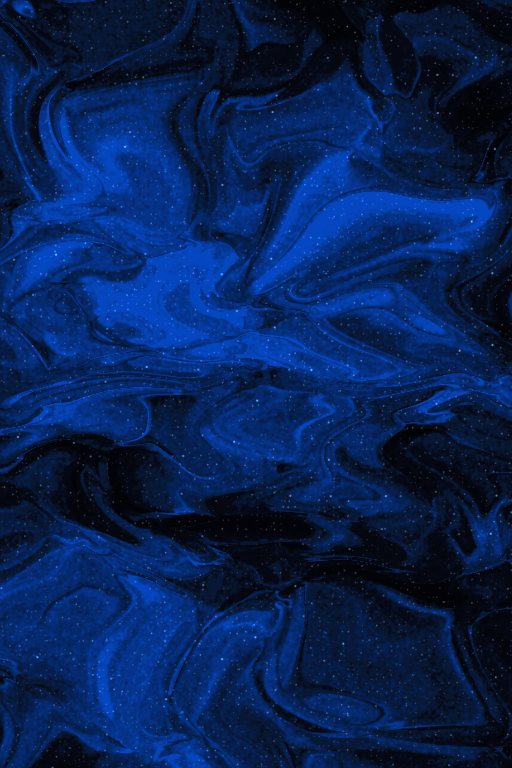
A Shadertoy shader for this texture:

```glsl
// Deep blue marbled ink: folded clouds, thin veins and fine pale dust on black.

float hash(vec2 p) {
    vec3 q = fract(p.xyx * 0.1031);
    q += dot(q, q.yzx + 33.33);
    return fract((q.x + q.y) * q.z);
}

vec2 gradientAt(vec2 cell) {
    float angle = 6.2832 * hash(cell);
    return vec2(cos(angle), sin(angle));
}

// Gradient noise, roughly -0.7 to 0.7
float noise(vec2 p) {
    vec2 i = floor(p), f = p - i;
    vec2 u = f * f * f * (f * (f * 6.0 - 15.0) + 10.0);
    vec2 e = vec2(1.0, 0.0);
    float low = mix(dot(gradientAt(i), f),
                    dot(gradientAt(i + e.xy), f - e.xy), u.x);
    float high = mix(dot(gradientAt(i + e.yx), f - e.yx),
                     dot(gradientAt(i + e.xx), f - e.xx), u.x);
    return mix(low, high, u.y);
}

float fbm(vec2 p, int octaves, float persistence) {
    float sum = 0.0, weight = 0.5;
    for (int i = 0; i < octaves; i++) {
        sum += weight * noise(p);
        p = mat2(1.6, 1.2, -1.2, 1.6) * p + 7.3;
        weight *= persistence;
    }
    return sum;
}

// Folds the plane with ever finer displacements, like stirred liquid
vec2 stir(vec2 p, float frequency, float reach) {
    for (int i = 0; i < 5; i++) {
        vec2 q = p * vec2(1.0, 1.15) * frequency + float(i) * 17.0;
        p += reach * vec2(noise(q + 31.7), noise(q + 63.1));
        frequency *= 1.85;
        reach *= 0.52;
    }
    return p;
}

float blob(vec2 p, vec2 center, vec2 radius) {
    vec2 d = (p - center) / radius;
    return exp(-dot(d, d));
}

float ridge(float value, float width) {
    return exp(-value * value / (width * width));
}

// Bright vein with a dark seam beside it
float vein(float stream, float width) {
    return ridge(stream, width) - 0.9 * ridge(stream - 2.3 * width, width);
}

// Broad placement of glowing and empty regions
float regions(vec2 p) {
    float glow = 1.5 * blob(p, vec2(0.30, 0.63), vec2(0.27, 0.20))
               + 0.8 * blob(p, vec2(0.10, 0.12), vec2(0.22, 0.16))
               + 0.5 * blob(p, vec2(0.10, 0.83), vec2(0.16, 0.10));
    float gaps = 1.8 * blob(p, vec2(0.37, 0.92), vec2(0.08, 0.12))
               + 1.8 * blob(p, vec2(0.64, 0.88), vec2(0.08, 0.15))
               + 1.7 * blob(p, vec2(0.16, 0.37), vec2(0.24, 0.045))
               + 1.0 * blob(p, vec2(0.48, 0.24), vec2(0.15, 0.10))
               + 1.0 * blob(p, vec2(0.60, 0.05), vec2(0.14, 0.08))
               + 0.9 * blob(p, vec2(0.05, 1.00), vec2(0.20, 0.05))
               + 0.6 * blob(p, vec2(0.68, 0.55), vec2(0.06, 0.20));
    return glow - gaps - 0.27;
}

// Black to bright blue, for a tone from 0 to 1
vec3 inkColor(float tone) {
    vec3 color = vec3(0.006, 0.010, 0.025);
    color = mix(color, vec3(0.02, 0.03, 0.07), smoothstep(0.00, 0.11, tone));
    color = mix(color, vec3(0.03, 0.09, 0.20), smoothstep(0.11, 0.30, tone));
    color = mix(color, vec3(0.02, 0.12, 0.31), smoothstep(0.30, 0.50, tone));
    color = mix(color, vec3(0.02, 0.16, 0.42), smoothstep(0.50, 0.69, tone));
    color = mix(color, vec3(0.02, 0.20, 0.54), smoothstep(0.69, 0.84, tone));
    return mix(color, vec3(0.02, 0.28, 0.76), smoothstep(0.84, 0.98, tone));
}

// One jittered speck in a share of the grid cells
float specks(vec2 p, float cells, float share, float radius, float pixel) {
    vec2 id = floor(p * cells);
    vec2 jitter = vec2(hash(id + 11.0), hash(id + 47.0));
    float d = length(p - (id + 0.3 + 0.4 * jitter) / cells);
    float strength = step(hash(id + 5.0), share) * (0.3 + 0.7 * hash(id + 83.0));
    return strength * (1.0 - smoothstep(0.0, radius + pixel, d));
}

void mainImage(out vec4 fragColor, in vec2 fragCoord) {
    vec2 p = fragCoord / iResolution.y;
    float pixel = 1.0 / iResolution.y;

    // Layers lie flatter across the middle of the canvas
    vec2 layered = p + vec2(0.0, 0.14 * tanh((p.y - 0.48) / 0.12));
    vec2 flow = stir(layered, 4.5, 0.17);

    // Clouds and flow lines share the stirred space
    float cloud = fbm(flow * vec2(5.5, 6.5) + 3.0, 5, 0.58);
    float stream = noise(flow * vec2(6.5, 7.5) + 21.0);
    float thread = noise(flow * vec2(9.0, 11.0) + 55.0);
    float presence = smoothstep(-0.3, 0.25, noise(p * 6.0 + 9.0));

    float tone = regions(p + 0.8 * (flow - layered)) + 4.2 * cloud;
    tone += 0.8 * noise(flow * 2.3 + 40.0);
    tone += 0.22 * sin(stream * 18.0 + cloud * 6.0);
    tone += 1.1 * presence * vein(stream, 0.045);
    tone += 0.7 * (1.0 - 0.6 * presence) * vein(thread, 0.06);
    tone += 0.5 * noise(p * 210.0) + 0.4 * noise(p * 95.0);

    vec3 color = inkColor(1.0 / (1.0 + exp(-1.7 * tone)));

    // Dust from faint and dense to bright and rare
    float dust = 0.30 * specks(p, 160.0, 0.22, 0.0004, pixel)
               + 0.50 * specks(p + 0.19, 105.0, 0.18, 0.0007, pixel)
               + 0.85 * specks(p + 0.37, 42.0, 0.10, 0.0011, pixel);
    color += dust * vec3(0.55, 0.65, 0.75);

    fragColor = vec4(color, 1.0);
}
```
